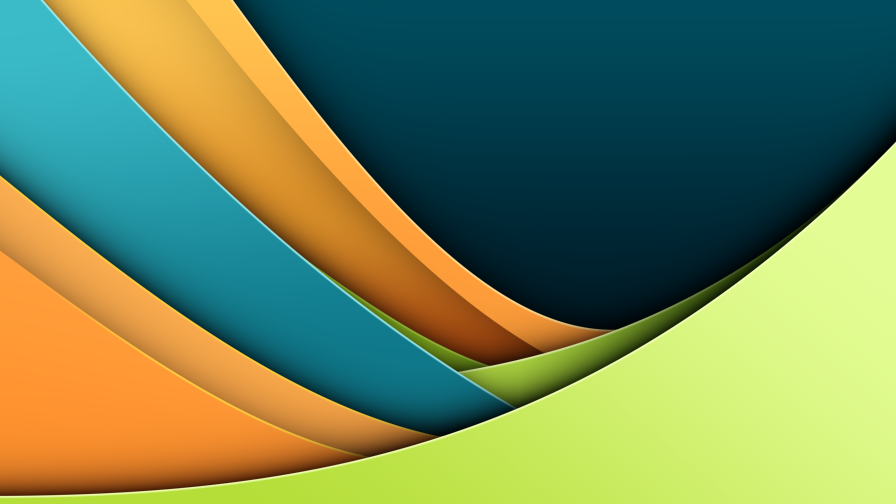
Give the GLSL for this background, as a WebGL 2 fragment shader.

```glsl
#version 300 es
precision highp float;
// Layered curved paper sheets in navy, orange, teal and lime.
// Each sheet lies below a cubic edge; it is painted back to front with a
// colour gradient, a thin lit rim and a soft shadow on what lies beneath.

uniform vec2 u_resolution;
out vec4 outColor;

const vec3 NAVY_TOP    = vec3(0.00, 0.30, 0.37);
const vec3 NAVY_LOW    = vec3(0.00, 0.12, 0.17);
const vec3 GOLD        = vec3(1.00, 0.78, 0.32);
const vec3 APRICOT     = vec3(1.00, 0.62, 0.23);
const vec3 AMBER       = vec3(0.94, 0.62, 0.18);
const vec3 RUST        = vec3(0.80, 0.36, 0.08);
const vec3 LEAF        = vec3(0.56, 0.73, 0.13);
const vec3 BAND_LEFT   = vec3(0.72, 0.88, 0.27);
const vec3 BAND_RIGHT  = vec3(0.36, 0.52, 0.10);
const vec3 TEAL_TOP    = vec3(0.23, 0.73, 0.78);
const vec3 TEAL_LOW    = vec3(0.06, 0.48, 0.55);
const vec3 PEACH       = vec3(1.00, 0.69, 0.32);
const vec3 ORANGE      = vec3(1.00, 0.57, 0.18);
const vec3 LIME_LEFT   = vec3(0.71, 0.87, 0.22);
const vec3 LIME_RIGHT  = vec3(0.89, 0.99, 0.58);
const vec3 RIM_CREAM   = vec3(1.00, 0.90, 0.62);
const vec3 RIM_YELLOW  = vec3(1.00, 0.84, 0.25);
const vec3 RIM_CYAN    = vec3(0.68, 0.95, 0.95);
const vec3 RIM_LIME    = vec3(0.96, 1.00, 0.74);
const float RIM_WIDTH  = 0.006;
const float SLOPE_STEP = 0.002;

// Cubic through four heights evenly spaced over span; level past its right end
float edgeHeight(float x, vec2 span, vec4 h) {
    float t = 3.0 * (min(x, span.y) - span.x) / (span.y - span.x);
    vec3 d1 = h.yzw - h.xyz;
    vec2 d2 = d1.yz - d1.xy;
    float c2 = t * (t - 1.0) / 2.0;
    return h.x + d1.x * t + d2.x * c2 + (d2.y - d2.x) * c2 * (t - 2.0) / 3.0;
}

// Approximate distance to an edge, positive below it, in canvas heights
float below(vec2 uv, vec2 span, vec4 h) {
    float y = edgeHeight(uv.x, span, h);
    float rise = y - edgeHeight(uv.x - SLOPE_STEP, span, h);
    float slope = rise / SLOPE_STEP * u_resolution.y / u_resolution.x;
    return (y - uv.y) / sqrt(1.0 + slope * slope);
}

// Darkens and saturates a colour
vec3 shade(vec3 color, float amount) {
    return mix(color, color * color * 0.22, amount);
}

// Lays one sheet with its shadow and rim over the colour beneath
vec3 sheet(vec3 under, float d, vec3 fill, vec3 rim, float shadow, float spread) {
    float aa = 0.75 / u_resolution.y;
    float line = 1.0 - smoothstep(RIM_WIDTH * 0.3, RIM_WIDTH, d);
    vec3 base = shade(under, shadow * exp(min(d, 0.0) / spread));
    return mix(base, mix(fill, rim, 0.85 * line), smoothstep(-aa, aa, d));
}

void main() {
    vec2 uv = gl_FragCoord.xy / u_resolution;

    // Edges
    float strip  = below(uv, vec2(0.260, 0.686), vec4(1.000, 0.675, 0.436, 0.346));
    float amber  = below(uv, vec2(0.208, 0.608), vec4(1.000, 0.715, 0.473, 0.299));
    float leaf   = below(uv, vec2(0.371, 0.547), vec4(0.448, 0.378, 0.318, 0.274));
    float band   = below(uv, vec2(0.510, 1.000), vec4(0.262, 0.336, 0.480, 0.719));
    float teal   = below(uv, vec2(0.048, 0.577), vec4(1.000, 0.671, 0.401, 0.190));
    float peach  = below(uv, vec2(0.000, 0.488), vec4(0.652, 0.427, 0.244, 0.135));
    float orange = below(uv, vec2(0.000, 0.414), vec4(0.503, 0.327, 0.181, 0.093));
    float lime   = below(uv, vec2(0.000, 1.000), vec4(0.016, 0.063, 0.264, 0.719));

    // Navy backdrop
    vec3 color = mix(NAVY_LOW, NAVY_TOP, smoothstep(0.35, 1.05, uv.y));

    // Upper orange strip, with the amber fold tucked under its lower side
    vec3 stripFill = mix(APRICOT, GOLD, smoothstep(0.45, 1.1, uv.y));
    color = sheet(color, strip, stripFill, RIM_CREAM, 0.65, 0.035);
    vec3 amberFill = mix(RUST, AMBER, smoothstep(0.27, 0.58, uv.y));
    amberFill = mix(amberFill, GOLD, smoothstep(0.55, 1.0, uv.y));
    float foldShade = mix(0.38, 0.16, smoothstep(0.5, 1.0, uv.y));
    amberFill = shade(amberFill, foldShade * exp(-max(amber, 0.0) / 0.06));
    color = sheet(color, amber, amberFill, amberFill, 0.0, 0.01);

    // Green sliver and the band that tapers to the right
    color = sheet(color, leaf, LEAF, BAND_LEFT, 0.55, 0.03);
    vec3 bandFill = mix(BAND_LEFT, BAND_RIGHT, smoothstep(0.54, 0.86, uv.x));
    color = sheet(color, band, bandFill, mix(RIM_LIME, BAND_RIGHT, smoothstep(0.6, 0.95, uv.x)),
                  0.65, 0.025);

    // Teal ribbon
    vec3 tealFill = mix(TEAL_LOW, TEAL_TOP, smoothstep(0.2, 1.0, uv.y - 0.3 * uv.x + 0.05));
    color = sheet(color, teal, tealFill, RIM_CYAN, 0.45, 0.025);

    // Lower orange pair
    vec3 peachFill = mix(PEACH, APRICOT, smoothstep(0.0, 0.6, uv.x) * 0.5);
    color = sheet(color, peach, peachFill, RIM_YELLOW, 0.75, 0.03);
    vec3 orangeFill = mix(ORANGE, APRICOT, smoothstep(0.1, 0.5, uv.y + 0.4 * uv.x));
    color = sheet(color, orange, orangeFill, mix(APRICOT, RIM_YELLOW, smoothstep(0.0, 0.2, uv.x)),
                  0.35, 0.04);

    // Lime foreground
    vec3 limeFill = mix(LIME_LEFT, LIME_RIGHT, smoothstep(0.15, 1.0, 0.75 * uv.x + 0.5 * uv.y));
    color = sheet(color, lime, limeFill, RIM_LIME, 0.95, 0.033);

    outColor = vec4(color, 1.0);
}
```
